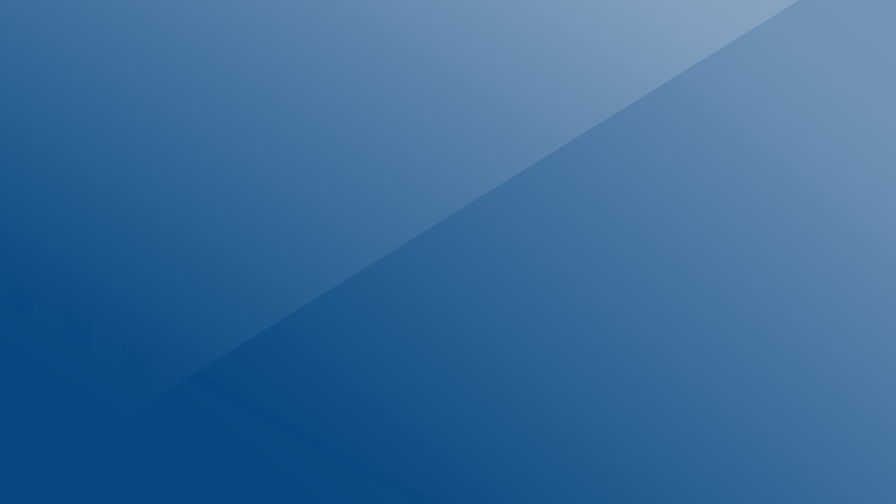
Write a Shadertoy shader that draws this background.

```glsl
// A calm blue backdrop: two slanted gradients meet along a rising diagonal,
// with a faint dark band crossing the lower left corner.
// Each side is a linear ramp with soft limits, mixed by a signed line distance.

const vec3 DEEP_BLUE = vec3(0.031, 0.278, 0.506);
const vec3 PALE_BLUE = vec3(0.510, 0.627, 0.746);

// Brightness ramps: x slope, y slope, offset (in canvas fractions)
const vec3 UPPER_RAMP = vec3(0.78, 0.70, -0.285);
const vec3 LOWER_RAMP = vec3(0.78, 0.55, -0.335);
const float UPPER_LIMIT = 1.03;
const float LOWER_LIMIT = 0.86;
const float RAMP_SOFTNESS = 0.10;

// Lines: slope and height at the left side (in canvas heights)
const vec2 DIAGONAL = vec2(0.617, 0.0214);
const vec2 BAND = vec2(-0.544, 0.463);

const float BAND_HALF_WIDTH = 0.012;
const float BLOCK_HALF_WIDTH = 0.026;
const float BLOCK_DROP = 0.030;
const float BLOCK_PERIOD = 0.116;
const float BAND_DEPTH = 0.022;

// Signed distance to a line, positive above it
float lineDistance(vec2 p, vec2 line) {
    return (p.y - line.x * p.x - line.y) / sqrt(1.0 + line.x * line.x);
}

float softMax(float a, float b, float softness) {
    float h = max(softness - abs(a - b), 0.0) / softness;
    return max(a, b) + 0.25 * h * h * softness;
}

// Linear ramp with a rounded floor and ceiling
float softRamp(vec2 uv, vec3 ramp, float ceiling) {
    float t = dot(vec3(uv, 1.0), ramp);
    t = softMax(t, 0.0, RAMP_SOFTNESS);
    return -softMax(-t, -ceiling, RAMP_SOFTNESS);
}

float stripe(float dist, float halfWidth) {
    return 1.0 - smoothstep(halfWidth * 0.65, halfWidth * 1.35, abs(dist));
}

void mainImage(out vec4 fragColor, in vec2 fragCoord) {
    vec2 uv = fragCoord / iResolution.xy;
    vec2 p = fragCoord / iResolution.y;
    float pixel = 1.0 / iResolution.y;

    // Two gradient panels
    float side = smoothstep(-pixel, pixel, lineDistance(p, DIAGONAL));
    float upper = softRamp(uv, UPPER_RAMP, UPPER_LIMIT);
    float lower = softRamp(uv, LOWER_RAMP, LOWER_LIMIT);
    float light = mix(lower, upper, side);

    // Faint band: whole below the diagonal, broken into blocks above it
    float bandDist = lineDistance(p, BAND);
    float phase = abs(fract(p.x / BLOCK_PERIOD) - 0.33);
    float blocks = 1.0 - smoothstep(0.20, 0.27, phase);
    float whole = stripe(bandDist, BAND_HALF_WIDTH);
    float broken = stripe(bandDist + BLOCK_DROP, BLOCK_HALF_WIDTH) * blocks;
    light -= BAND_DEPTH * mix(whole, broken, side);

    fragColor = vec4(mix(DEEP_BLUE, PALE_BLUE, light), 1.0);
}
```
